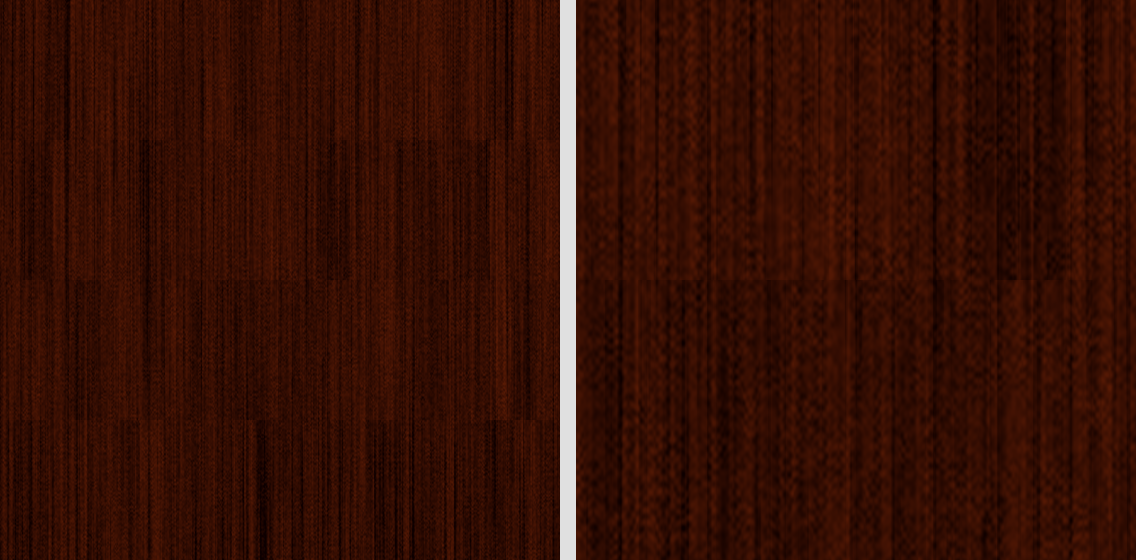
Left: the whole. Right: its middle third, enlarged.
Give the GLSL for this texture, as a Shadertoy shader.

```glsl
// Dark reddish hardwood floor: a grid of narrow upright planks, butted without gaps.
// Planks differ mainly in tone, while long straight grain runs on across the joints;
// stretched value noise gives streaks and pores, zigzag sines add small flecks.

#define PLANKS vec2(24.0, 4.0)
#define PLANK_TONE 0.27
#define BROAD_GRAIN 0.15
#define FINE_GRAIN 0.38
#define HAIR_GRAIN 0.46
#define MOTTLE 0.42
#define FLECK 0.19
#define PORE_DEPTH 0.36
#define DARK_WOOD vec3(0.100, 0.014, 0.000)
#define LIGHT_WOOD vec3(0.305, 0.087, 0.014)
#define SAMPLES 2

float hash(vec2 p) {
    uvec2 q = uvec2(ivec2(floor(p))) * uvec2(1597u, 3829u);
    uint n = (q.x ^ (q.y << 7)) * 277803u + q.y;
    n = (n ^ (n >> 15)) * 739397u;
    n = (n ^ (n >> 13)) * 668265u;
    n ^= n >> 16;
    return float(n & 65535u) / 65535.0;
}

// Smooth value noise, centred on zero
float noise(vec2 p) {
    vec2 cell = floor(p);
    vec2 f = fract(p);
    f = f * f * (3.0 - 2.0 * f);
    float low = mix(hash(cell), hash(cell + vec2(1.0, 0.0)), f.x);
    float high = mix(hash(cell + vec2(0.0, 1.0)), hash(cell + 1.0), f.x);
    return mix(low, high, f.y) - 0.5;
}

// Small chevrons that fade in and out along the plank
float fleck(vec2 p) {
    float zigzag = abs(fract(p.x * 96.0) - 0.5);
    float wave = sin(p.y * 640.0 + zigzag * 8.0 + 8.0 * noise(p * vec2(96.0, 40.0)));
    wave += 0.6 * sin(p.y * 970.0 - zigzag * 11.0);
    return wave * (0.5 + noise(p * vec2(140.0, 45.0) + 50.0));
}

vec3 wood(vec2 uv) {
    vec2 plank = floor(uv * PLANKS);
    float seed = hash(plank + 31.0);
    vec2 own = uv + vec2(floor(seed * 40.0), plank.y * 3.0);

    // Tone of the whole plank, with streaks of its own
    float tone = 0.56 + PLANK_TONE * (hash(plank + 107.0) - 0.5);
    tone += BROAD_GRAIN * noise(own * vec2(80.0, 1.2));

    // Long grain shared by all rows, from wide to hair-thin
    tone += BROAD_GRAIN * noise(uv * vec2(110.0, 0.8) + 29.0);
    tone += FINE_GRAIN * noise(uv * vec2(235.0, 1.6) + 11.0);
    tone += HAIR_GRAIN * noise(uv * vec2(430.0, 5.0) + 73.0);

    // Short mottling and chevron flecks
    tone += MOTTLE * noise(uv * vec2(330.0, 190.0) + 5.0);
    tone += FLECK * fleck(uv);

    // Thin dark pores: long ones, and shorter ones confined to a plank
    float longPore = noise(uv * vec2(320.0, 1.3) + 191.0);
    float shortPore = noise(own * vec2(350.0, 6.0) + 57.0);
    tone -= PORE_DEPTH * smoothstep(0.22, 0.34, longPore);
    tone -= 0.5 * PORE_DEPTH * smoothstep(0.24, 0.36, shortPore);

    return mix(DARK_WOOD, LIGHT_WOOD, clamp(tone, -0.25, 1.2));
}

void mainImage(out vec4 fragColor, in vec2 fragCoord) {
    // Average a few points per pixel to smooth joints and grain
    vec3 color = vec3(0.0);
    for (int j = 0; j < SAMPLES; j++) {
        for (int i = 0; i < SAMPLES; i++) {
            vec2 offset = (vec2(i, j) + 0.5) / float(SAMPLES) - 0.5;
            color += wood((fragCoord + offset) / iResolution.xy);
        }
    }
    color /= float(SAMPLES * SAMPLES);
    fragColor = vec4(max(color, 0.0), 1.0);
}
```
